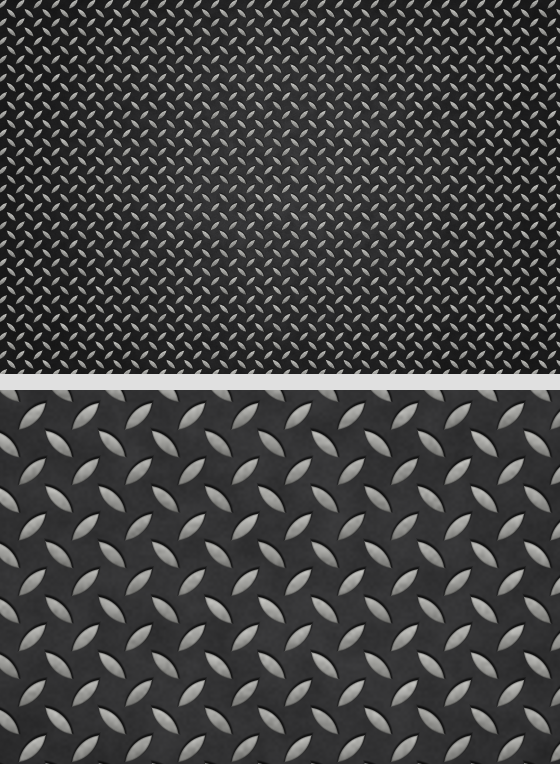
Top, the full canvas; bottom, a detail of the centre.
Reproduce this texture procedurally as a WebGL 2 fragment shader.

```glsl
#version 300 es
precision highp float;
// Dark steel tread plate: two interleaved grids of slanted, lens-shaped studs.
uniform vec2 u_resolution;
out vec4 outColor;

const vec2 REPEATS = vec2(31.6, 20.25);   // studs of one slant, across and down
const vec2 PHASE = vec2(0.34, -0.10);     // grid offset from the canvas centre
const float HALF_LENGTH = 0.0168;         // stud size, in canvas heights
const float HALF_WIDTH = 0.0056;
const vec3 PLATE_DARK = vec3(0.098, 0.098, 0.100);
const vec3 PLATE_LIGHT = vec3(0.205, 0.205, 0.210);
const vec3 SHADOW = vec3(0.035);
const vec3 STUD_DARK = vec3(0.36, 0.36, 0.35);
const vec3 STUD_LIGHT = vec3(0.78, 0.78, 0.765);

float hash(vec2 p) {
  return fract(sin(dot(p, vec2(127.1, 311.7))) * 43758.5453);
}

float valueNoise(vec2 p) {
  vec2 i = floor(p), f = fract(p);
  f = f * f * (3.0 - 2.0 * f);
  return mix(mix(hash(i), hash(i + vec2(1, 0)), f.x),
             mix(hash(i + vec2(0, 1)), hash(i + vec2(1, 1)), f.x), f.y);
}

float fbm(vec2 p) {
  float sum = 0.0, amplitude = 0.5;
  for (int i = 0; i < 4; i++) {
    sum += amplitude * valueNoise(p);
    p = p * 2.1 + 17.3;
    amplitude *= 0.5;
  }
  return sum;
}

// Signed distance to an upright lens made of two circular arcs.
float lensDistance(vec2 p, float halfLength, float halfWidth) {
  float radius = (halfLength * halfLength + halfWidth * halfWidth) / (2.0 * halfWidth);
  return length(vec2(abs(p.x) + radius - halfWidth, p.y)) - radius;
}

// Maps to axes across (x) and along (y) the stud; slant is +1 for / and -1 for its mirror.
vec2 studAxes(vec2 p, float slant) {
  return vec2(p.x - slant * p.y, slant * p.x + p.y) * 0.70711;
}

float coverage(float d, float blur) {
  return 1.0 - smoothstep(-blur, blur, d);
}

// Lays one grid of studs, with their contact shadows, over the base colour.
vec3 addStuds(vec3 base, vec2 p, vec2 period, vec2 offset, float slant, float pixel) {
  vec2 grid = p / period - offset;
  vec2 cell = floor(grid + 0.5);
  vec2 local = (grid - cell) * period;
  vec2 axes = studAxes(local, slant);
  float body = lensDistance(axes, HALF_LENGTH, HALF_WIDTH);
  vec2 shadowAxes = studAxes(local - vec2(0.0003, 0.0014), slant);
  float shade = lensDistance(shadowAxes, HALF_LENGTH * 1.06, HALF_WIDTH * 1.12);
  base = mix(base, SHADOW, 0.85 * coverage(shade, 0.0009 + 0.5 * pixel));

  // Sheen runs along the stud and rolls across it
  float sheen = 0.60 + 0.30 * axes.y / HALF_LENGTH - 0.20 * slant * axes.x / HALF_WIDTH;
  sheen += 0.16 * (hash(cell + slant * 7.0) - 0.5);
  sheen += 0.20 * (valueNoise(p * 260.0) - 0.5);
  vec3 metal = mix(STUD_DARK, STUD_LIGHT, clamp(sheen, 0.0, 1.0));
  metal *= mix(0.72, 1.0, smoothstep(0.0, 0.0016, -body));
  return mix(base, metal, coverage(body, 0.7 * pixel));
}

// Plate lit from the middle, with faint mottled wear.
vec3 plateColor(vec2 p, float aspect) {
  float radius = length((p - vec2(0.0, 0.03)) * vec2(1.5 / aspect, 1.1));
  float glow = 1.0 - smoothstep(0.05, 0.85, radius);
  float wear = fbm(p * 38.0) - 0.47;
  float grain = valueNoise(p * 330.0) - 0.5;
  return mix(PLATE_DARK, PLATE_LIGHT, glow) * (1.0 + 0.38 * wear + 0.10 * grain);
}

void main() {
  float pixel = 1.0 / u_resolution.y;
  float aspect = u_resolution.x * pixel;
  vec2 p = (gl_FragCoord.xy - 0.5 * u_resolution) * pixel;
  vec2 period = vec2(aspect, 1.0) / REPEATS;

  vec3 color = plateColor(p, aspect);
  color = addStuds(color, p, period, PHASE, 1.0, pixel);
  color = addStuds(color, p, period, PHASE + 0.5, -1.0, pixel);
  outColor = vec4(color, 1.0);
}
```
